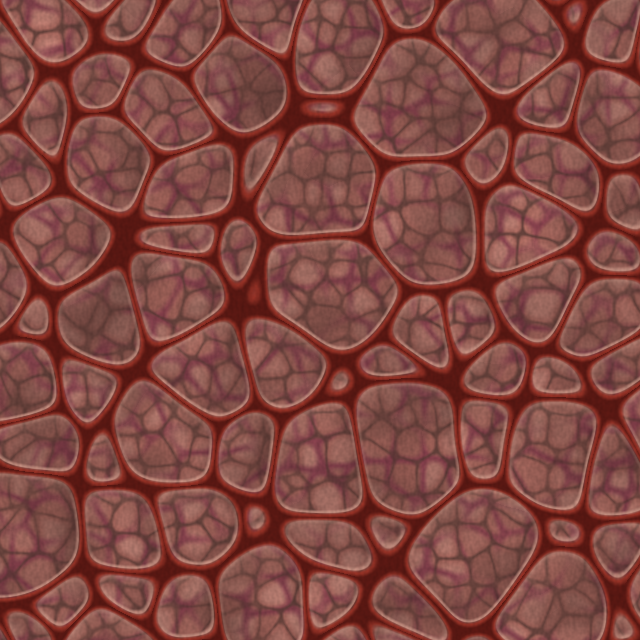
Give the GLSL for this texture, as a Shadertoy shader.

```glsl
const float CELL_GRID = 8.8;        // large cells across the canvas
const float PEBBLE_GRID = 22.0;     // dark inner net
const float MEMBRANE_GRID = 18.0;   // purple inner net
const float CELL_SPREAD = 0.95;     // size variety of the large cells
const float NET_SPREAD = 0.4;
const float CELL_ROUNDING = 11.0;   // lower is rounder
const float NET_ROUNDING = 14.0;
const float VEIN_HALF_WIDTH = 0.036;
const float VEIN_SOFTNESS = 0.022;
const float WARP = 0.011;
const float GRAIN = 0.11;

const vec3 FLESH = vec3(0.585, 0.365, 0.32);
const vec3 PALE = vec3(0.70, 0.52, 0.46);
const vec3 PURPLE = vec3(0.45, 0.20, 0.255);
const vec3 SHADE = vec3(0.31, 0.205, 0.185);
const vec3 VEIN_DARK = vec3(0.34, 0.09, 0.07);
const vec3 VEIN_BRIGHT = vec3(0.57, 0.19, 0.145);
const vec3 RIM = vec3(0.77, 0.57, 0.51);

struct Cell {
    float edge;     // rounded distance to the border
    vec2 inward;    // direction away from the border
    float tone;     // random value of the cell
};

vec3 hash3(vec2 p) {
    vec3 q = fract(p.xyx * vec3(0.1031, 0.1030, 0.0973));
    q += dot(q, q.yxz + 33.33);
    return fract((q.xxy + q.yzz) * q.zyx);
}

float gradientDot(vec2 corner, vec2 offset) {
    float angle = 6.2832 * hash3(corner).x;
    return dot(vec2(cos(angle), sin(angle)), offset);
}

float gradientNoise(vec2 p) {
    vec2 i = floor(p), f = fract(p);
    vec2 u = f * f * f * (f * (f * 6.0 - 15.0) + 10.0);
    vec2 e = vec2(1.0, 0.0);
    float low = mix(gradientDot(i, f), gradientDot(i + e, f - e), u.x);
    float high = mix(gradientDot(i + e.yx, f - e.yx), gradientDot(i + 1.0, f - 1.0), u.x);
    return mix(low, high, u.y);
}

// Site position in xy, size weight in z
vec3 site(vec2 id, float spread) {
    vec3 h = hash3(id);
    return vec3(id + 0.08 + 0.84 * h.xy, spread * h.z * h.z);
}

// Weighted Voronoi cells whose borders are blended into round corners
Cell roundedCells(vec2 p, float spread, float rounding) {
    vec2 home = floor(p), nearestId = home;
    vec3 nearest = vec3(0.0);
    float best = 1e5;
    for (int y = -2; y <= 2; y++)
    for (int x = -2; x <= 2; x++) {
        vec2 id = home + vec2(x, y);
        vec3 s = site(id, spread);
        float power = dot(s.xy - p, s.xy - p) - s.z;
        if (power < best) { best = power; nearest = s; nearestId = id; }
    }
    float total = 1e-6;
    vec2 inward = vec2(0.0);
    for (int y = -3; y <= 3; y++)
    for (int x = -3; x <= 3; x++) {
        if (x == 0 && y == 0) continue;
        vec3 s = site(nearestId + vec2(x, y), spread);
        vec2 apart = s.xy - nearest.xy;
        float gap = max(length(apart), 0.05);
        float border = (dot(s.xy - p, s.xy - p) - s.z - best) / (2.0 * gap);
        float influence = exp(-rounding * border);
        total += influence;
        inward -= influence * apart / gap;
    }
    return Cell(-log(total) / rounding, inward / total, hash3(nearestId + 71.0).y);
}

vec3 tissue(vec2 uv, float cellTone) {
    vec2 wobble = 0.007 * vec2(gradientNoise(uv * 22.0), gradientNoise(uv * 22.0 + 37.0));
    Cell pebble = roundedCells((uv + wobble) * PEBBLE_GRID + 113.0, NET_SPREAD, NET_ROUNDING);
    Cell membrane = roundedCells((uv - wobble) * MEMBRANE_GRID + 241.0, NET_SPREAD, NET_ROUNDING);
    float patches = gradientNoise(uv * 9.0 + 5.0);
    float stain = gradientNoise(uv * 13.0 + 61.0);

    // Rounded pebbles
    float dome = smoothstep(0.0, 0.32, pebble.edge);
    vec3 color = mix(FLESH * 0.94, PALE, dome * pebble.tone * 0.6);
    color *= 0.92 + 0.10 * membrane.tone + 0.10 * cellTone;

    // Purple membranes, then dark seams
    float purpleLine = 1.0 - smoothstep(-0.02, 0.17, membrane.edge);
    float purpleAmount = 0.12 + 0.75 * purpleLine * smoothstep(-0.45, 0.25, stain);
    color = mix(color, PURPLE, purpleAmount);
    float seam = 1.0 - smoothstep(-0.02, 0.10, pebble.edge);
    color = mix(color, SHADE, seam * (0.60 + 0.5 * patches));
    color = mix(color, SHADE, 0.22 * smoothstep(0.0, 0.4, -stain));
    return color * (1.0 + 0.22 * patches);
}

void mainImage(out vec4 fragColor, in vec2 fragCoord) {
    vec2 uv = fragCoord / iResolution.y;
    vec2 warp = vec2(gradientNoise(uv * 8.0 + 11.0), gradientNoise(uv * 8.0 + 83.0));
    Cell cell = roundedCells((uv + WARP * warp) * CELL_GRID + 19.0, CELL_SPREAD, CELL_ROUNDING);
    float depth = cell.edge - VEIN_HALF_WIDTH;
    float upward = cell.inward.y - 0.3 * cell.inward.x;

    // Inner tissue with soft shadow and light near the walls
    vec3 color = tissue(uv, cell.tone);
    float wall = exp(-max(depth, 0.0) * 9.0);
    color = mix(color, PALE, 0.38 * wall * smoothstep(0.1, 0.9, -upward));
    color *= 1.0 - 0.20 * wall * smoothstep(0.2, 1.0, -cell.inward.x);

    // Thin pale rim beside the vein
    float rim = smoothstep(0.0, 0.018, depth) * (1.0 - smoothstep(0.022, 0.065, depth));
    color = mix(color, RIM, rim * (0.25 + 0.55 * smoothstep(-0.2, 0.7, upward)));

    // Veins: bright flanks, dark core at the junctions
    float flank = smoothstep(-0.065, -0.006, depth + 0.012 * upward);
    vec3 vein = mix(VEIN_DARK, VEIN_BRIGHT, flank);
    color = mix(vein, color, smoothstep(-VEIN_SOFTNESS, VEIN_SOFTNESS, depth));

    // Fibrous grain
    float grain = gradientNoise(uv * vec2(170.0, 95.0)) + 0.6 * gradientNoise(uv * 210.0 + 7.0);
    color *= 1.0 + GRAIN * grain;
    fragColor = vec4(color, 1.0);
}
```
